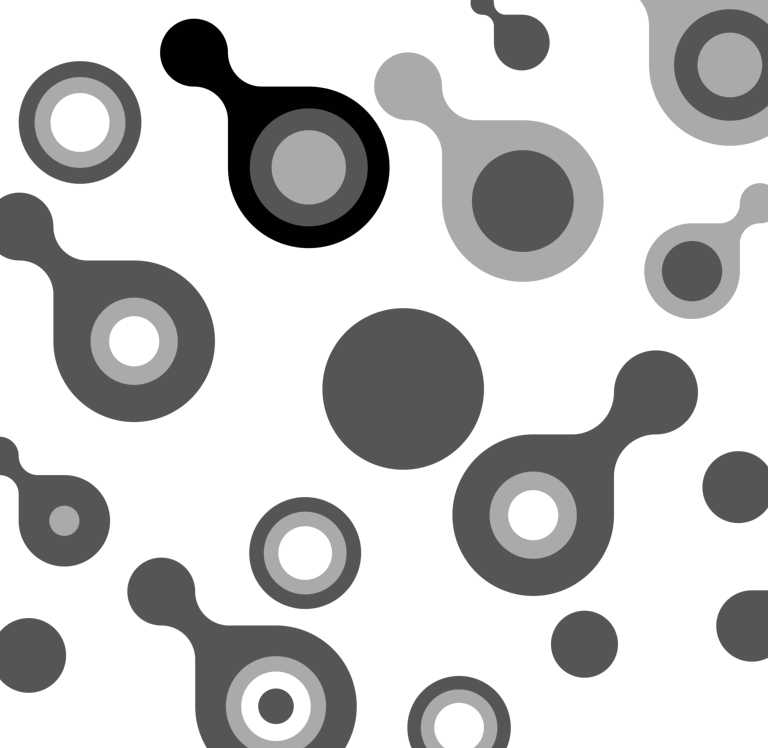
Reproduce this pattern procedurally as a Shadertoy shader.

```glsl
vec2 hash2(float n) {
    return fract(sin(n * vec2(127.1, 311.7) + vec2(3.7, 8.3)) * 43758.5453);
}

// drop = centre, body radius, head radius (its sign is the side of the head)
float dropDistance(vec2 p, vec4 drop) {
    p -= drop.xy;
    float R = drop.z, r = abs(drop.w);
    float body = length(p) - R;
    if (r == 0.0) return body;
    p.x *= sign(drop.w);
    float head = length(p - R - r) - r;
    vec2 corner = abs(p - 0.5 * R) - 0.5 * R;
    // neck: a square with two opposite corners scooped out
    vec2 square = abs(p - R) - r;
    float scoops = r - min(length(p - vec2(R - r, R + r)), length(p - vec2(R + r, R - r)));
    float neck = max(max(square.x, square.y), scoops);
    return min(min(body, head), min(max(corner.x, corner.y), neck));
}

// nested core radii relative to the body, outermost first; -1 means none
vec3 coreRadii(int k) {
    if (k == 1) return vec3(0.73, 0.46, -1.0);
    if (k == 2 || k == 10) return vec3(0.63, -1.0, -1.0);
    if (k == 3) return vec3(0.62, 0.43, 0.22);
    if (k == 4 || k == 6) return vec3(0.54, 0.31, -1.0);
    if (k == 5) return vec3(0.69, 0.40, -1.0);
    if (k >= 7 && k <= 9) return vec3(0.74, 0.48, -1.0);
    if (k == 11) return vec3(0.33, -1.0, -1.0);
    return vec3(-1.0);
}

// tones from the body inwards
vec4 dropTones(int k) {
    if (k == 1) return vec4(0.005, 0.333, 0.667, 1.0);
    if (k == 2 || k == 5 || k == 10) return vec4(0.667, 0.333, 0.667, 1.0);
    return vec4(0.333, 0.667, 1.0, 0.333);
}

void mainImage(out vec4 fragColor, in vec2 fragCoord) {
    vec2 uv = fragCoord / iResolution.y;
    float aspect = iResolution.x / iResolution.y;
    float soft = 0.8 / iResolution.y;
    float tone = 1.0;
    vec4 placed[22];
    int count = 0;

    // throw drops from large to small, keeping those that stay clear of the rest
    for (int i = 0; i < 150 && count < 22; i++) {
        vec2 spot = hash2(float(i) + 1.0);
        vec2 traits = hash2(float(i) + 401.0);
        bool large = count < 7 && i < 45;
        float shrink = pow(max(float(i) - 45.0, 0.0) / 105.0, 0.7);
        float R = large ? 0.108 : mix(0.082, 0.034, shrink);

        float r = R * (count == 4 || count == 5 ? 0.52 : 0.42);
        bool plain = count == 0 || (count >= 7 && count <= 9) || (count > 11 && traits.y > 0.6);
        if (plain) r = 0.0;
        float side = traits.x < 0.5 ? -1.0 : 1.0;

        vec2 centre = vec2(mix(0.03, 0.98, spot.x) * aspect, mix(0.0, 0.96, spot.y));
        if (count == 0) centre = vec2(0.525 * aspect, 0.48);
        vec4 drop = vec4(centre, R, r * side);
        vec2 head = plain ? centre : centre + (R + r) * vec2(side, 1.0);

        bool clear = true;
        for (int j = 0; j < count && clear; j++) {
            clear = dropDistance(centre, placed[j]) > R + 0.017
                 && dropDistance(head, placed[j]) > r + 0.017;
        }
        if (!clear) continue;

        // body, then its nested cores
        vec4 tones = dropTones(count);
        vec3 cores = coreRadii(count);
        tone = mix(tone, tones.x, smoothstep(soft, -soft, dropDistance(uv, drop)));
        for (int c = 0; c < 3; c++) {
            float core = length(uv - centre) - R * cores[c];
            tone = mix(tone, tones[c + 1], smoothstep(soft, -soft, core));
        }
        placed[count] = drop;
        count++;
    }
    fragColor = vec4(vec3(tone), 1.0);
}
```
